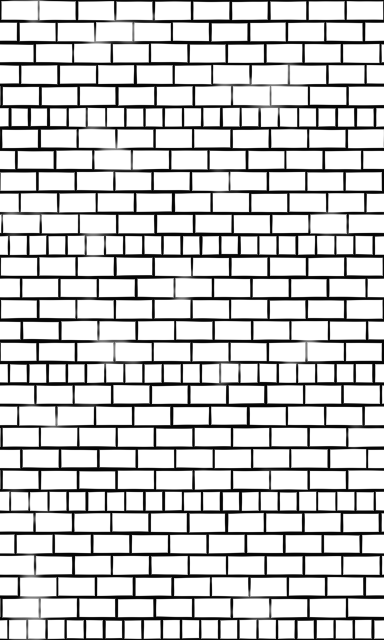
A WebGL 1 fragment shader for this pattern:

```glsl
precision highp float;
// Inked brick wall: stretcher courses with a header course every sixth row.

uniform vec2 u_resolution;

const float ROWS = 30.0;             // courses down the tile
const float STRETCHERS = 10.0;       // long bricks across the tile
const float COURSES_PER_BAND = 6.0;  // one header course in each band
const vec2 TILE = vec2(18.0, ROWS);  // tile size in course heights

const vec3 PAPER = vec3(1.0);
const vec3 INK = vec3(0.02);
const float BED_HALF = 0.071;        // half width of horizontal joints
const float HEAD_HALF = 0.057;       // half width of vertical joints

float hash(vec2 p) {
  vec3 q = fract(vec3(p.xyx) * vec3(0.1031, 0.1030, 0.0973));
  q += dot(q, q.yzx + 33.33);
  return fract((q.x + q.y) * q.z);
}

// Dot of a random lattice gradient with the offset from that lattice point.
float gradientDot(vec2 cell, vec2 offset, vec2 period) {
  float angle = 6.28318 * hash(mod(cell, period) + 7.3);
  return dot(vec2(cos(angle), sin(angle)), offset);
}

// Gradient noise that wraps after a whole number of lattice cells.
float wrapNoise(vec2 p, vec2 period) {
  vec2 i = floor(p);
  vec2 f = p - i;
  vec2 s = f * f * f * (f * (f * 6.0 - 15.0) + 10.0);
  vec2 e = vec2(1.0, 0.0);
  float low = mix(gradientDot(i, f, period),
                  gradientDot(i + e.xy, f - e.xy, period), s.x);
  float high = mix(gradientDot(i + e.yx, f - e.yx, period),
                   gradientDot(i + e.xx, f - e.xx, period), s.x);
  return mix(low, high, s.y);
}

// Sideways shift of a course, in bricks: half bond with a loose hand.
float courseShift(float row) {
  float halfBond = 0.5 * (1.0 - mod(row, 2.0));
  return halfBond + mix(-0.10, 0.07, hash(vec2(row, 41.0)));
}

// Soft coverage of a line reaching halfWidth away from a brick edge.
float edgeInk(float dist, float halfWidth, float soft) {
  return 1.0 - smoothstep(-soft, soft, dist - halfWidth);
}

// Ink along the four sides of one brick; each side has its own weight.
float brickInk(vec2 local, vec2 size, vec2 id, float weight, float soft) {
  vec4 vary = vec4(hash(id + 3.0), hash(id + 17.0),
                   hash(id + 31.0), hash(id + 59.0)) - 0.5;
  vec2 tilt = 0.035 * vary.zx * (local.x / size.x - 0.5);
  vec2 bed = BED_HALF * weight + 0.030 * vary.xy + tilt;
  vec2 head = HEAD_HALF * weight + 0.022 * vary.zw;
  float beds = max(edgeInk(local.y, bed.x, soft),
                   edgeInk(size.y - local.y, bed.y, soft));
  float heads = max(edgeInk(local.x, head.x, soft),
                    edgeInk(size.x - local.x, head.y, soft));
  return max(beds, heads);
}

void main() {
  vec2 p = gl_FragCoord.xy / u_resolution * TILE;
  float pixel = ROWS / u_resolution.y;

  // Course and brick
  float row = floor(p.y);
  float isHeader = 1.0 - step(0.5, mod(row, COURSES_PER_BAND));
  float count = STRETCHERS * (1.0 + isHeader);
  float along = p.x / TILE.x * count - courseShift(row);
  vec2 id = vec2(mod(floor(along), count), row);
  vec2 size = vec2(TILE.x / count, 1.0);
  vec2 local = vec2(fract(along), fract(p.y)) * size;

  // Uneven pen pressure: broad patches and short streaks
  float patches = wrapNoise(p / 3.0, TILE / 3.0);
  float streaks = wrapNoise(p * vec2(1.0, 2.0), TILE * vec2(1.0, 2.0));
  float weight = 1.0 + 0.45 * patches + 0.22 * streaks;
  float fade = 1.0 - 0.5 * smoothstep(0.22, 0.55, -patches - 0.3 * streaks);

  float soft = max(0.032, 0.75 * pixel);
  float ink = brickInk(local, size, id, weight, soft) * fade;
  gl_FragColor = vec4(mix(PAPER, INK, ink), 1.0);
}
```
